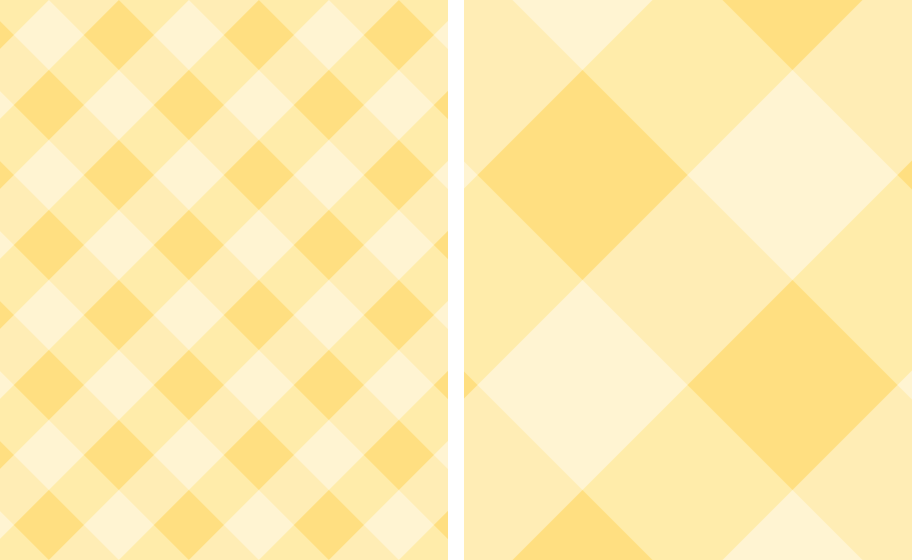
Left: the whole. Right: its middle third, enlarged.
Reproduce this pattern procedurally as a WebGL 1 fragment shader.

```glsl
precision highp float;
// Diagonal gingham: two sets of crossing bands in soft yellows.

uniform vec2 u_resolution;

const float REPEATS_DOWN = 4.0;                   // full repeats over the canvas height
const vec2 DARK_CENTRE = vec2(0.2122, 0.9375);    // centre of one dark check, in canvas heights
const float EDGE_PIXELS = 0.7;                    // half width of the smoothed edge

const vec3 DARK_CHECK = vec3(1.0, 0.875, 0.505);  // both bands present
const vec3 RISING_BAND = vec3(1.0, 0.925, 0.667); // only the falling coordinate is in a band
const vec3 FALLING_BAND = vec3(1.0, 0.929, 0.710);
const vec3 LIGHT_CHECK = vec3(1.0, 0.957, 0.824); // no band present

// Coverage of bands one unit wide, centred on even numbers.
vec2 bandCoverage(vec2 t, float softness) {
    vec2 edgeDistance = abs(mod(t + 1.0, 2.0) - 1.0) - 0.5;
    return 1.0 - smoothstep(-softness, softness, edgeDistance);
}

void main() {
    vec2 p = gl_FragCoord.xy / u_resolution.y - DARK_CENTRE;

    // Diagonal coordinates in which every check is a unit square
    float checksDown = 2.0 * REPEATS_DOWN;
    vec2 diagonal = vec2(p.x - p.y, p.x + p.y) * checksDown;
    float pixel = checksDown * sqrt(2.0) / u_resolution.y;
    vec2 band = bandCoverage(diagonal, EDGE_PIXELS * pixel);

    // Blend the four overlaps of the two band sets
    vec3 withBand = mix(RISING_BAND, DARK_CHECK, band.y);
    vec3 withoutBand = mix(LIGHT_CHECK, FALLING_BAND, band.y);
    gl_FragColor = vec4(mix(withoutBand, withBand, band.x), 1.0);
}
```
